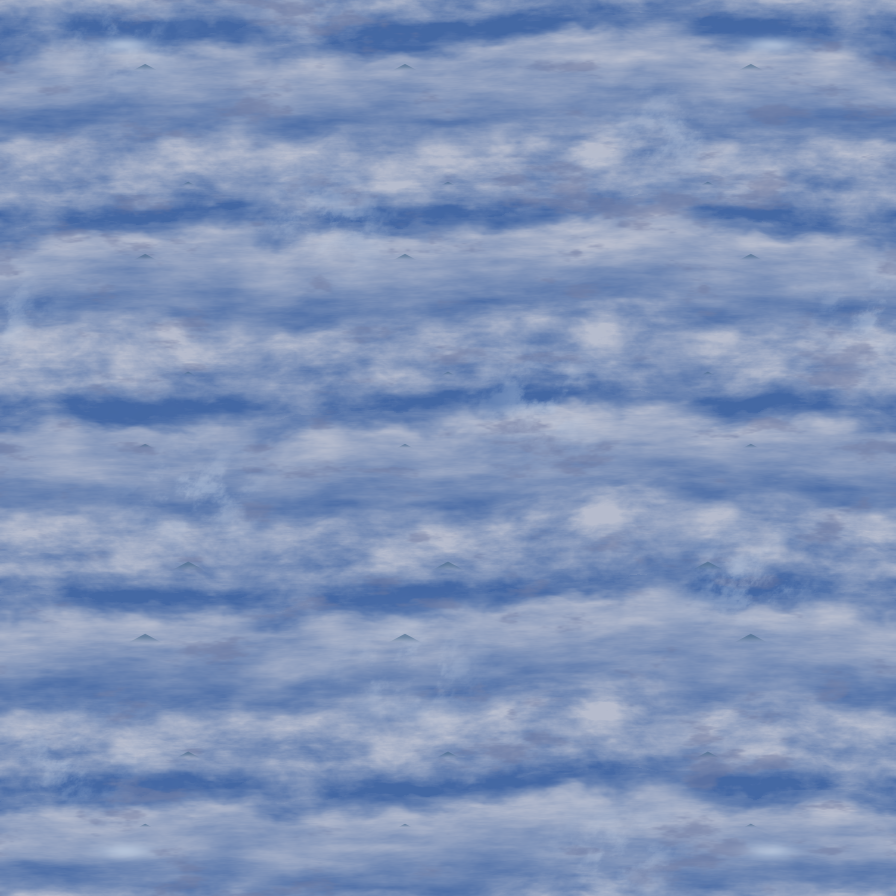
Reproduce this texture procedurally as a three.js fragment shader.

```glsl
varying vec2 vUv;

const float BAND_HEIGHT = 0.212;
const float FIRST_BAND = 0.238;
const float TILE_STEP = 0.29;
const float MIRROR_START = 0.77;
const vec3 DEEP_BLUE = vec3(0.27, 0.41, 0.645);
const vec3 PALE_CLOUD = vec3(0.71, 0.735, 0.805);
const vec3 LAVENDER_SHADE = vec3(0.44, 0.48, 0.63);
const vec3 WISP_WHITE = vec3(0.74, 0.80, 0.88);
const vec3 PEAK_SLATE = vec3(0.27, 0.41, 0.54);

float hash(vec2 p) {
  p = fract(p * vec2(0.1031, 0.1137));
  p += dot(p, p.yx + 33.33);
  return fract((p.x + p.y) * p.x * 17.3);
}

// Value noise that wraps after a whole number of cells
float noise(vec2 p, vec2 period, float seed) {
  vec2 i = floor(p);
  vec2 f = fract(p);
  f = f * f * (3.0 - 2.0 * f);
  vec2 a = mod(i, period) + seed;
  vec2 b = mod(i + 1.0, period) + seed;
  float low = mix(hash(a), hash(vec2(b.x, a.y)), f.x);
  float high = mix(hash(vec2(a.x, b.y)), hash(b), f.x);
  return mix(low, high, f.y);
}

// Layered noise centred on zero, repeating every unit of p
float fbm(vec2 p, vec2 cells, float seed) {
  float sum = 0.0;
  float weight = 0.5;
  for (int i = 0; i < 5; i++) {
    sum += weight * (noise(p * cells, cells, seed) - 0.5);
    cells *= 2.0;
    seed += 19.0;
    weight *= 0.6;
  }
  return sum;
}

// Dark band with a crisp lower edge, pale wedge, mid blue, broken cloud
float bandProfile(float phase) {
  float f = fract(phase);
  float dark = 1.0 - smoothstep(0.03, 0.13, f) + smoothstep(0.83, 0.98, f);
  float dip = (f - 0.43) / 0.13;
  return 0.71 - 0.53 * dark - 0.31 * exp(-dip * dip);
}

// Tone of one cloud tile, whose bands climb to the right
float tileTone(vec2 p) {
  float climb = 0.45 * (p.x - 0.22);
  vec2 sloped = p + vec2(0.0, climb);
  float puffs = fbm(p, vec2(13.0, 6.0), 23.0);
  float specks = fbm(p, vec2(38.0, 13.0), 57.0);
  float streaks = fbm(sloped, vec2(5.0, 9.0), 41.0);
  float phase = sloped.y + 0.22 * fbm(p, vec2(5.0, 2.0), 3.0) + 0.1 * puffs;
  float f = fract(phase);
  float broken = smoothstep(0.4, 0.65, f) + 0.35 * (1.0 - smoothstep(0.0, 0.2, f));
  return bandProfile(phase) + puffs * mix(0.3, 0.75, broken)
    + specks * mix(0.12, 0.5, broken) + streaks * 0.4;
}

// Small triangular summit that fades out below its tip
float peakMask(vec2 fromTip, float height) {
  float side = fromTip.y * 1.9 - abs(fromTip.x);
  float fade = 1.0 - smoothstep(height * 0.25, height, fromTip.y);
  return smoothstep(0.0, 0.003, side) * fade;
}

float softSpot(vec2 offset, vec2 radius) {
  vec2 d = offset / radius;
  return exp(-dot(d, d));
}

// Scattered veils of fine wisps
float wispVeil(vec2 uv) {
  float veil = 0.0;
  for (int i = 0; i < 10; i++) {
    float n = float(i);
    vec2 centre = vec2(fract(0.13 + n * 0.618), (n + 0.5) / 10.0);
    vec2 offset = uv - centre;
    offset.x = fract(offset.x + 0.5) - 0.5;
    veil += softSpot(offset, vec2(0.07, 0.05)) * (0.6 + 0.4 * hash(vec2(n, 7.0)));
  }
  float strands = fbm(uv + vec2(uv.y * 0.3, 0.0), vec2(40.0, 44.0), 61.0);
  return veil * smoothstep(-0.16, 0.24, strands);
}

void main() {
  vec2 uv = vec2(vUv.x, 1.0 - vUv.y);
  float q = (uv.y - FIRST_BAND) / BAND_HEIGHT;

  // Two tiles side by side, then a mirrored one, with softened joins
  float wander = q + 0.2 * fbm(uv, vec2(4.0, 7.0), 131.0);
  float left = tileTone(vec2(uv.x, wander));
  float middle = tileTone(vec2(uv.x - TILE_STEP, wander));
  float right = tileTone(vec2(1.0 - uv.x, wander));
  float tone = mix(left, middle, smoothstep(0.25, 0.32, uv.x));
  tone = mix(tone, right, smoothstep(0.72, 0.8, uv.x));

  // Variation and fine fibres that differ from tile to tile
  tone += 0.42 * fbm(uv, vec2(9.0, 28.0), 83.0);
  tone += 0.32 * fbm(uv, vec2(14.0, 110.0), 97.0);
  vec3 colour = mix(DEEP_BLUE, PALE_CLOUD, clamp(tone, 0.0, 1.0));

  // Small greyed undersides
  float shade = smoothstep(0.12, 0.32, fbm(uv, vec2(14.0, 40.0), 107.0));
  colour = mix(colour, LAVENDER_SHADE, 0.5 * shade);

  // White veils and mirrored bright smudges near the corners
  colour = mix(colour, WISP_WHITE, 0.5 * clamp(wispVeil(uv), 0.0, 1.0));
  vec2 corner = abs(uv - 0.5) - vec2(0.36, 0.45);
  colour = mix(colour, WISP_WHITE, 0.75 * softSpot(corner, vec2(0.03, 0.008)));

  // Faint summits, two heights in each tile
  float tileX = uv.x < 0.28 ? uv.x : uv.x - TILE_STEP;
  tileX = uv.x < MIRROR_START ? tileX : 1.0 - uv.x;
  for (int i = 0; i < 2; i++) {
    float n = float(i);
    float level = q - 0.83 + 0.62 * n;
    float height = mix(0.005, 0.012, hash(vec2(floor(level), n + 11.0)));
    vec2 fromTip = vec2(tileX - 0.21 + 0.048 * n, fract(level) * BAND_HEIGHT);
    colour = mix(colour, PEAK_SLATE, 0.6 * peakMask(fromTip, height));
  }

  gl_FragColor = vec4(colour, 1.0);
}
```
